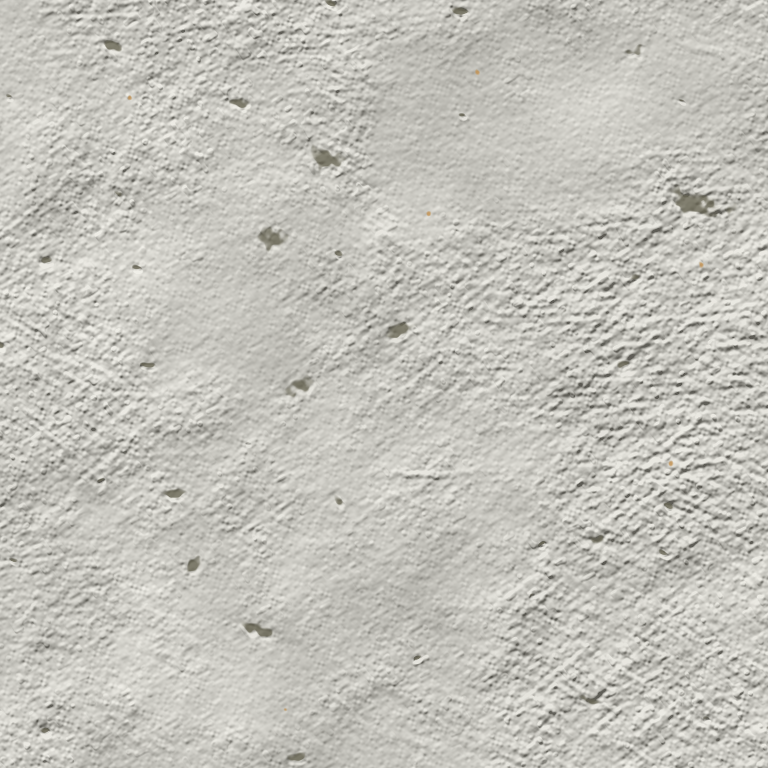
Write a WebGL 2 fragment shader that draws this texture.

```glsl
#version 300 es
precision highp float;
// Off-white trowelled plaster: a height field of grain, brushed streaks,
// thin ridges and ragged pits, lit from above by comparing each height
// with its neighbour toward the light.
uniform vec2 u_resolution;
out vec4 fragColor;

// Integer hash of a lattice cell, two values in 0..1
vec2 hash2(vec2 cell) {
    uvec2 v = uvec2(ivec2(cell) + 4096) * 1664525u + 1013904223u;
    v.x += v.y * 1664525u;
    v.y += v.x * 1664525u;
    v ^= v >> 16u;
    v.x += v.y * 1664525u;
    v.y += v.x * 1664525u;
    v ^= v >> 16u;
    return vec2(v >> 8u) / 16777216.0;
}

float noise(vec2 p) {
    vec2 i = floor(p), f = fract(p);
    f = f * f * (3.0 - 2.0 * f);
    return mix(mix(hash2(i).x, hash2(i + vec2(1, 0)).x, f.x),
               mix(hash2(i + vec2(0, 1)).x, hash2(i + vec2(1, 1)).x, f.x), f.y);
}

vec2 rotate(vec2 p, float a) {
    float c = cos(a), s = sin(a);
    return vec2(c * p.x + s * p.y, c * p.y - s * p.x);
}

// Scattered pits: x is the ragged hole, y the shallow dent around it
vec2 pits(vec2 p) {
    float ragged = 1.3 * noise(p * 48.0) + 1.1 * noise(p * 120.0) - 1.2;
    vec2 depth = vec2(0.0);
    for (int k = 0; k < 9; k++) {
        vec2 cell = floor(p * 7.0) + vec2(k % 3, k / 3) - 1.0;
        vec2 place = hash2(cell), kind = hash2(cell + 71.0);
        float radius = mix(0.006, 0.036, kind.x * kind.x * kind.x);
        vec2 d = rotate(p - (cell + place) / 7.0, place.x * 1.4 - 0.7);
        float reach = length(d / vec2(radius, radius * 0.42 + 0.001));
        vec2 shape = 1.0 - smoothstep(vec2(0.2, 0.0), vec2(1.1, 2.8),
                                      vec2(reach + ragged, reach + 0.6 * ragged));
        depth = max(depth, shape * step(kind.y, 0.8));
    }
    return depth;
}

// Thin wandering ridges left by the trowel edge
float ridges(vec2 p) {
    p += 0.03 * vec2(noise(p * 17.0), noise(p * 17.0 + 40.0)) + 0.006 * noise(p * 60.0);
    float crest = 0.0;
    for (int k = 0; k < 9; k++) {
        vec2 cell = floor(p * 3.0) + vec2(k % 3, k / 3) - 1.0;
        vec2 place = hash2(cell + 210.0), kind = hash2(cell + 330.0);
        vec2 d = rotate(p - (cell + place) / 3.0, kind.x * 1.3 - 0.8);
        float taper = 1.0 - smoothstep(0.01, 0.05 + 0.05 * kind.x, abs(d.x));
        float line = 1.0 - smoothstep(0.0, 0.008, abs(d.y));
        crest = max(crest, taper * line * step(kind.y, 0.7));
    }
    return crest;
}

float height(vec2 p) {
    float patches = 0.45 * noise(p * 3.6 + 5.0) + 0.33 * noise(p * 9.0 + 30.0)
                  + 0.22 * noise(p * 24.0 + 80.0);
    vec2 pit = pits(p);
    float rough = clamp(smoothstep(0.3, 0.72, patches) + 0.4 * pit.y, 0.0, 1.0);

    // Grain, scattered grit, lumps and slow swells, off the canvas axes
    vec2 g = rotate(p, 0.5) + 2.0;
    float h = 0.6 * noise(g * 235.0) * mix(0.24, 0.62, rough);
    h += 0.5 * noise(rotate(p, -0.4) * 140.0 + 9.0) * mix(0.26, 0.7, rough);
    h += smoothstep(0.66, 0.95, noise(g * 115.0 + 50.0)) * mix(0.06, 0.3, rough);
    h += noise(g * 58.0 + 3.0) * mix(0.1, 0.5, rough);
    h += 0.8 * noise(g * 22.0 + 33.0) * mix(0.4, 1.0, rough);
    h += 1.7 * noise(g * 9.0 + 60.0);

    // Brushed streaks in three overlapping directions
    vec2 bent = p + 0.02 * noise(p * 7.0) + 0.002 * noise(p * 40.0);
    for (int i = 0; i < 3; i++) {
        float id = float(i);
        vec2 q = rotate(bent, 0.62 * (id - 1.0) + 0.06) + id * 7.0;
        float area = smoothstep(0.35, 0.7, noise(p * 4.0 + id * 17.0));
        h += noise(q * vec2(30.0, 170.0)) * area * mix(0.06, 0.46, rough);
    }
    return h + 0.26 * ridges(p) - 0.36 * pit.x - 0.5 * pit.y;
}

// Tiny ochre flecks
float flecks(vec2 p) {
    vec2 cell = floor(p * 4.0);
    vec2 place = 0.1 + 0.8 * hash2(cell + 500.0);
    float d = length(p - (cell + place) / 4.0) + 0.003 * noise(p * 200.0);
    return (1.0 - smoothstep(0.0025, 0.0055, d)) * step(hash2(cell + 620.0).x, 0.3);
}

void main() {
    vec2 p = gl_FragCoord.xy / u_resolution.y;

    // Relief shading, with shadows a little stronger than highlights
    vec2 toLight = vec2(-0.0009, 0.0024);
    float slope = clamp(height(p) - height(p + toLight), -0.35, 0.22);
    float shade = 0.776 + 0.82 * (slope - 1.2 * slope * slope);

    // Faint stains
    shade += 0.05 * (noise(p * 5.0 + 90.0) - 0.5) + 0.04 * (noise(p * 16.0 + 20.0) - 0.5);
    vec3 color = vec3(shade) - vec3(0.0, 0.005, 0.032);

    // Olive shadow under the upper lip of each pit
    float shadow = pits(p).x * smoothstep(0.0, 0.6, pits(p - toLight * 1.5).x);
    color = mix(color, vec3(0.41, 0.40, 0.33), 0.8 * shadow);

    color = mix(color, vec3(0.76, 0.56, 0.30), 0.8 * flecks(p));
    fragColor = vec4(clamp(color, 0.0, 1.0), 1.0);
}
```
